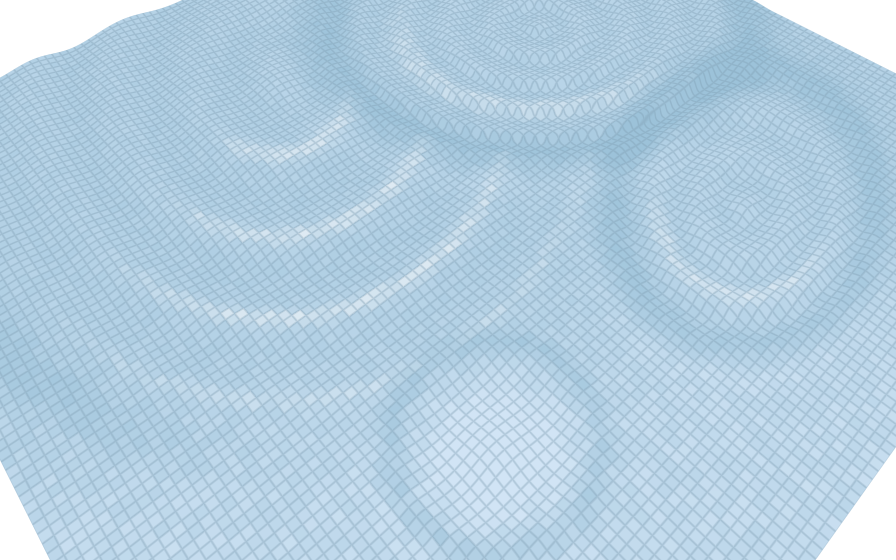
Write a Shadertoy shader that draws this background.

```glsl
const vec3 DEEP = vec3(0.61, 0.76, 0.85);
const vec3 LIGHT = vec3(0.82, 0.895, 0.96);
const vec3 CREST = vec3(0.90, 0.935, 0.96);
const vec3 GROUT = vec3(0.50, 0.62, 0.70);
const float TAU = 6.2831853;

// Perspective of the tiled sheet
const float HORIZON = 2.18;
const vec2 VANISH_X = vec2(3.01, -1.0);
const vec2 SHEET_MIN = vec2(-2.289, 0.499);
const vec2 SHEET_SIZE = vec2(1.577, 1.486);
const float TILES = 104.0;
const float LINE_WIDTH = 0.07;
const float LINE_STRENGTH = 0.40;
const float LIFT = 0.006;

// Wide ripple and the three smaller drops
const vec2 WIDE_CENTER = vec2(0.49, 0.865);
const float WIDE_PITCH = 0.146;
const int DROPS = 3;
const vec2 DROP_CENTER[DROPS] = vec2[DROPS](
    vec2(0.96, 0.955), vec2(1.33, 0.635), vec2(0.885, 0.20));
const vec2 DROP_RADIUS[DROPS] = vec2[DROPS](
    vec2(0.40, 0.24), vec2(0.25, 0.265), vec2(0.20, 0.20));
const float DROP_RINGS[DROPS] = float[DROPS](5.0, 3.0, 1.0);
const float DROP_GLOW[DROPS] = float[DROPS](0.05, 0.06, 0.42);
const float DROP_CREST[DROPS] = float[DROPS](0.38, 0.50, 0.0);

float hash(vec2 p) {
    p = fract(p * vec2(0.1031, 0.1137));
    p += dot(p, p.yx + 33.33);
    return fract((p.x + p.y) * p.x * 97.0);
}

float bell(float x, float width) {
    x /= width;
    return exp(-x * x);
}

vec2 toSheet(vec2 p) {
    return ((p.x - VANISH_X) / (HORIZON - p.y) - SHEET_MIN) / SHEET_SIZE;
}

vec2 toCanvas(vec2 sheet) {
    vec2 k = sheet * SHEET_SIZE + SHEET_MIN;
    float depth = (VANISH_X.y - VANISH_X.x) / (k.x - k.y);
    return vec2(VANISH_X.x + k.x * depth, HORIZON - depth);
}

// Returns tone, crest brightness and height
vec3 surface(vec2 p) {
    float tone = 0.45 + 0.28 * smoothstep(0.55, 0.1, p.y - 0.22 * (p.x - 0.8));
    float crest = 0.0, height = 0.0, open = 1.0;

    for (int i = 0; i < DROPS; i++) {
        vec2 d = (p - DROP_CENTER[i]) / DROP_RADIUS[i];
        float r = length(d);
        float inside = smoothstep(1.1, 0.85, r);
        float wave = cos(TAU * r * DROP_RINGS[i]) * inside;
        float facing = smoothstep(-0.1, 0.8, dot(d / max(r, 0.01), vec2(-0.35, -0.94)));
        tone += DROP_GLOW[i] * smoothstep(0.9, 0.35, r) + 0.05 * wave;
        tone -= 0.34 * bell(r - 0.95, 0.12);
        tone += 0.10 * bell(r - 1.2, 0.09) * facing;
        crest += DROP_CREST[i] * facing * bell(r - 0.62, 0.06);
        height += wave;
        open *= smoothstep(0.85, 1.15, r);
    }

    // Long arcs of the wide ripple
    vec2 d = p - WIDE_CENTER;
    float r = length(d);
    float ring = r / WIDE_PITCH;
    float fade = open * smoothstep(5.2, 2.0, ring);
    float facing = smoothstep(0.35, 0.95, dot(d / max(r, 0.001), vec2(0.35, -0.94)));
    float nearest = clamp(floor(ring + 0.5), 1.0, 4.0);
    tone += 0.05 * cos(TAU * ring) * fade;
    crest += 0.62 * facing * bell(ring - nearest, 0.09) * open
           * smoothstep(5.0, 2.8, ring);
    tone -= 0.24 * bell(r - 0.69, 0.05) * smoothstep(0.55, 0.1, p.x);
    height += cos(TAU * ring) * fade;
    return vec3(tone, crest, height);
}

void mainImage(out vec4 fragColor, in vec2 fragCoord) {
    vec2 p = (fragCoord - vec2(0.5 * iResolution.x, 0.0)) / iResolution.y;
    p.x += 0.8;

    // Raise the sheet with the waves, then find the tile
    vec2 sheet = toSheet(p - vec2(0.0, LIFT * surface(p).z));
    vec2 grid = sheet * TILES;
    vec2 tile = floor(grid);
    vec3 water = surface(toCanvas((tile + 0.5) / TILES));

    // Tile colour with uneven glints
    float grain = hash(tile);
    float roughness = mix(0.12, 0.24, smoothstep(0.5, 0.1, p.y));
    float tone = water.x + roughness * (grain - 0.5);
    vec3 color = mix(DEEP, LIGHT, clamp(tone, 0.0, 1.0));
    color = mix(color, CREST, clamp(water.y * (0.6 + 0.8 * grain), 0.0, 1.0));

    // Joints between tiles
    vec2 pixel = fwidth(grid);
    vec2 gap = 0.5 - abs(fract(grid) - 0.5);
    vec2 joint = 1.0 - smoothstep(vec2(0.0), LINE_WIDTH + pixel * 0.8, gap);
    color = mix(color, GROUT, LINE_STRENGTH * max(joint.x, joint.y));

    // White beyond the borders of the sheet
    vec2 inset = min(sheet, 1.0 - sheet) * TILES;
    vec2 cover = smoothstep(vec2(0.0), pixel, inset);
    fragColor = vec4(mix(vec3(1.0), color, cover.x * cover.y), 1.0);
}
```
